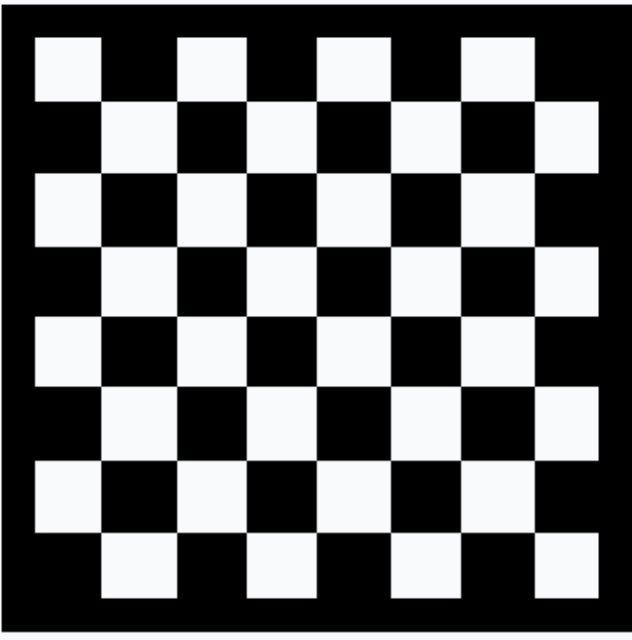
Reproduce this pattern procedurally as a Shadertoy shader.

```glsl
// Black and white checkerboard of 8 by 8 slightly uneven squares in a black frame.

const vec3 INK = vec3(0.0);
const vec3 PAPER = vec3(0.973, 0.98, 0.984);

const int CELLS = 8;
const float EDGE_SOFTNESS = 0.003;

// Corners as fractions of the canvas, measured from the top left.
// The frame runs off the right side.
const vec2 FRAME_MIN = vec2(0.0026, 0.0072);
const vec2 FRAME_MAX = vec2(1.01, 0.9876);
const vec2 BOARD_MIN = vec2(0.0554, 0.0586);
const vec2 BOARD_MAX = vec2(0.9472, 0.9349);

// Drift of each inner grid line from even spacing: x for columns, y for rows.
const vec2 LINE_DRIFT[CELLS - 1] = vec2[](
    vec2(-0.0066, -0.0093),
    vec2( 0.0020, -0.0068),
    vec2( 0.0007, -0.0012),
    vec2( 0.0000, -0.0020),
    vec2( 0.0059, -0.0021),
    vec2( 0.0053,  0.0042),
    vec2( 0.0106,  0.0073)
);

// Ramps from 0 to 1 across an edge, per axis.
vec2 softStep(vec2 edge, vec2 p, vec2 softness) {
    return clamp((p - edge) / softness + 0.5, 0.0, 1.0);
}

float boxMask(vec2 p, vec2 low, vec2 high, vec2 softness) {
    vec2 inside = softStep(low, p, softness) * softStep(-high, -p, softness);
    return inside.x * inside.y;
}

// Each grid line flips the sign of its axis; the product alternates the squares.
float checker(vec2 p, vec2 softness) {
    vec2 parity = vec2(1.0);
    for (int i = 1; i < CELLS; i++) {
        vec2 line = mix(BOARD_MIN, BOARD_MAX, float(i) / float(CELLS));
        line += LINE_DRIFT[i - 1];
        parity *= 2.0 * softStep(line, p, softness) - 1.0;
    }
    return 0.5 + 0.5 * parity.x * parity.y;
}

void mainImage(out vec4 fragColor, in vec2 fragCoord) {
    vec2 p = fragCoord / iResolution.xy;
    p.y = 1.0 - p.y;
    vec2 softness = max(vec2(EDGE_SOFTNESS), 1.0 / iResolution.xy);

    // Dark frame on paper, then the light squares.
    float frame = boxMask(p, FRAME_MIN, FRAME_MAX, softness);
    float squares = boxMask(p, BOARD_MIN, BOARD_MAX, softness) * checker(p, softness);

    vec3 color = mix(PAPER, INK, frame);
    color = mix(color, PAPER, squares);
    fragColor = vec4(color, 1.0);
}
```
